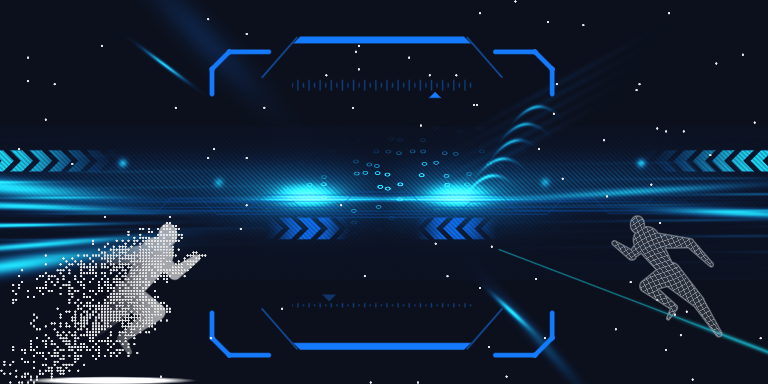
This background is drawn by a Shadertoy shader. Its source:

```glsl
const vec3 BLUE = vec3(.05, .41, .9), CYAN = vec3(.12, .86, .97);

float hash(vec2 p) { return fract(sin(dot(p, vec2(127.1, 311.7))) * 43758.); }

float fill(float d) { return clamp(.5 - d * iResolution.y * .7, 0., 1.); }

// Distance to a segment and position along it
vec2 segment(vec2 p, vec2 a, vec2 b) {
  vec2 ab = b - a;
  float h = clamp(dot(p - a, ab) / dot(ab, ab), 0., 1.);
  return vec2(length(p - a - ab * h), h);
}

float stroke(vec2 p, vec2 a, vec2 b, float r) {
  return fill(segment(p, a, b).x - r);
}

float limb(vec2 p, vec2 a, vec2 b, float r) {
  vec2 s = segment(p, a, b);
  return s.x - r * (1. - .45 * s.y);
}

// Soft elongated light
float flare(vec2 p, float angle, float len, float wid) {
  float s = sin(angle), k = cos(angle);
  vec2 q = mat2(k, -s, s, k) * p / vec2(len, wid);
  return exp(-dot(q, q));
}

// Sprinting figure, head at the origin
float runner(vec2 p) {
  vec2 hip = vec2(-.105, -.16), chest = vec2(-.03, -.05), elbow = vec2(.018, -.1);
  vec2 knee = vec2(-.028, -.2), ankle = vec2(-.12, -.27);
  vec2 backKnee = vec2(-.197, -.25), backElbow = vec2(-.17, -.06);
  float d = length(p * vec2(1.1, .9)) - .027;
  d = min(d, limb(p, chest, hip, .045));
  d = min(d, limb(p, chest, elbow, .026));
  d = min(d, limb(p, elbow, vec2(.075, -.06), .017));
  d = min(d, limb(p, chest, backElbow, .03));
  d = min(d, limb(p, backElbow, vec2(-.24, -.13), .016));
  d = min(d, limb(p, hip, knee, .04));
  d = min(d, limb(p, knee, ankle, .022));
  d = min(d, limb(p, ankle, vec2(-.1, -.305), .012));
  d = min(d, limb(p, hip, backKnee, .04));
  return min(d, limb(p, backKnee, vec2(-.265, -.355), .021));
}

void mainImage(out vec4 fragColor, in vec2 fragCoord) {
  vec2 p = fragCoord / iResolution.xy * vec2(2, 1);
  vec2 m = vec2(abs(p.x - .995), p.y);

  // Dark ground, woven band and oblique beam
  float weave = .5 + .5 * sin((p.x + p.y) * 520.);
  float band = fill(abs(p.y - .47) - .2);
  vec3 col = vec3(.045, .062, .11) + band * vec3(0, .006, .02) * (.5 + weave);
  col += BLUE * .17 * flare(p - vec2(.53, .9), -.8, .2, .04);

  // Broad, filament and core light
  float g = (.42 + .2 * weave) * flare(m - vec2(.2, .49), 0., .22, .075);
  g += .2 * (.6 + weave) * flare(m - vec2(.6, .53), 0., .3, .06);
  float waves = sin(p.y * 170. + sin(p.x * 3.) * 2.) + sin(p.y * 290. - p.x * 5.);
  g += .5 * pow(.25 * waves + .5, 5.) * m.x * flare(m - vec2(1, .46), 0., .6, .1);
  g += 1.1 * flare(m - vec2(.195, .49), 0., .075, .027);
  g += .8 * flare(m - vec2(.1, .482), 0., .22, .006);

  // Streaks, curved wisps and glowing nodes
  for (float i = 0.; i < 5.; i++) {
    float k = i - 2.;
    vec2 start = vec2(.1 * fract(i * .6), .412 - .051 * k);
    g += flare(p - start, .02 + .06 * k, .27, .005 + .0045 * k * k);
    vec2 q = p - vec2(1.27 + .03 * i, .54 + .045 * i);
    g += .1 * flare(q - .06, .5, .18, .008);
    q.y += 9. * q.x * q.x;
    g += .75 * flare(q, .3 + .1 * sin(i * 4.), .04, .005);
    q = m - vec2(.55 + .125 * cos(i * 3.14), .55 - .025 * cos(i * 3.14) * -1.);
    g += .25 * flare(q, 0., .012, .012);
  }
  g += flare(p - vec2(1.93, .445), -.04, .22, .011);
  g += .6 * flare(p - vec2(1.65, .5), .06, .3, .01);
  g += flare(p - vec2(.43, .83), -.64, .065, .005);
  g += .9 * flare(p - vec2(1.33, .19), -.75, .06, .007);
  g += .35 * flare(p - vec2(1.4, .12), -.85, .14, .015);

  // Cellular bubbles near the centre
  float seed = hash(floor(p * 34.));
  vec2 f = fract(p * 34.) - .5 + .2 * sin(seed * vec2(40, 70));
  float ring = smoothstep(.12, 0., abs(length(f * vec2(1, 1.5)) - .2));
  g += step(.6, seed) * ring * flare(p - vec2(1.02, .53), .25, .2, .07);
  col = mix(col, mix(BLUE, CYAN, min(g, 1.)), min(g, 1.)) + max(g - 1., 0.) * .4;

  // Stepped circuit lines
  for (float i = 0.; i < 7.; i++) {
    float side = mod(i, 2.) * 2. - 1., bend = clamp((m.x - .07 - .12 * i) / .04, 0., 1.);
    float y = .465 + side * (.004 * i - .035 + .04 * bend);
    col = mix(col, BLUE * .75, .6 * fill(abs(p.y - y) - .0013) * smoothstep(1.2, .2, m.x));
  }

  // Chevron rows pointing to the centre
  vec2 rise = abs(p.y - vec2(.581, .405));
  vec2 row = max(rise - .028, abs(fract((m.x - rise) / .05) - .5) * .05 - .016);
  float outer = fill(row.x) * smoothstep(.66, .98, m.x);
  float inner = fill(row.y) * smoothstep(.08, .17, m.x) * smoothstep(.31, .2, m.x);
  col = mix(col, mix(BLUE, CYAN, outer), outer * (.7 + .3 * weave));
  col = mix(col, BLUE * 1.1, inner * (.65 + .3 * weave));

  // Display frame, rulers and markers
  vec2 bar = vec2(m.x, abs(p.y - .497)), corner = vec2(m.x, abs(p.y - .47));
  vec2 bendA = vec2(.398, .395), bendB = vec2(.443, .35);
  float frame = fill(max(abs(bar.y - .399) - .009, bar.x + bar.y - .621));
  frame += .6 * stroke(bar, vec2(.222, .405), vec2(.312, .302), .002);
  frame += stroke(corner, vec2(.295, .395), bendA, .006);
  frame += stroke(corner, bendA, bendB, .006);
  frame += stroke(corner, bendB, vec2(.443, .285), .006);
  float tall = .006 + .008 * mod(floor(p.x / .0145), 2.);
  float tick = fill(max(abs(fract(p.x / .0145) - .5) * .0145 - .0015, m.x - .234));
  frame += .5 * tick * (fill(abs(p.y - .778) - tall) + fill(abs(p.y - .205) - .4 * tall));
  vec2 up = p - vec2(1.133, .753), down = vec2(.857, .224) - p;
  frame += fill(max(abs(up.x) + up.y, -up.y) - .008);
  frame += .35 * fill(max(abs(down.x) + down.y, -down.y) - .009);
  col = mix(col, vec3(.08, .48, 1), min(frame, 1.));

  // Descending floor lines
  col = mix(col, CYAN * .6, stroke(p, vec2(1.3, .35), vec2(2, .083), .0015));
  col = mix(col, CYAN * .75, .8 * flare(p - vec2(1.95, .102), -.364, .2, .006));

  // Particle runner with a trail and ground disc
  vec2 head = vec2(.437, .388), site = floor(p * 130.) / 130. - head;
  float density = 0., grain = hash(site);
  for (float i = 0.; i < 6.; i++)
    density = max(density, (.8 - .13 * i) * smoothstep(.02, -.02, runner(site + vec2(.04, .012) * i)));
  float dots = step(grain, density) * smoothstep(.5, .3, length(fract(p * 130.) - .5));
  float solid = .7 * fill(runner(p - head)) * smoothstep(.22, .43, p.x);
  col = mix(col, vec3(.9), max(dots, solid));
  col = mix(col, vec3(1), fill(length((p - vec2(.287, .009)) * vec2(.048, 1)) - .009));

  // Wire mesh runner
  float body = .8 * runner(vec2(1.66 - p.x, p.y - .415) / .8);
  vec2 mesh = abs(sin(vec2(p.x + .6 * p.y, p.y - .5 * p.x) * 230. + sin(p.yx * 40.)));
  float wire = max(smoothstep(.45, 0., min(mesh.x, mesh.y)), smoothstep(.005, 0., -body));
  col = mix(col, vec3(.62, .65, .68), fill(body) * (.2 + .7 * wire));
  fragColor = vec4(col, 1);
}
```
